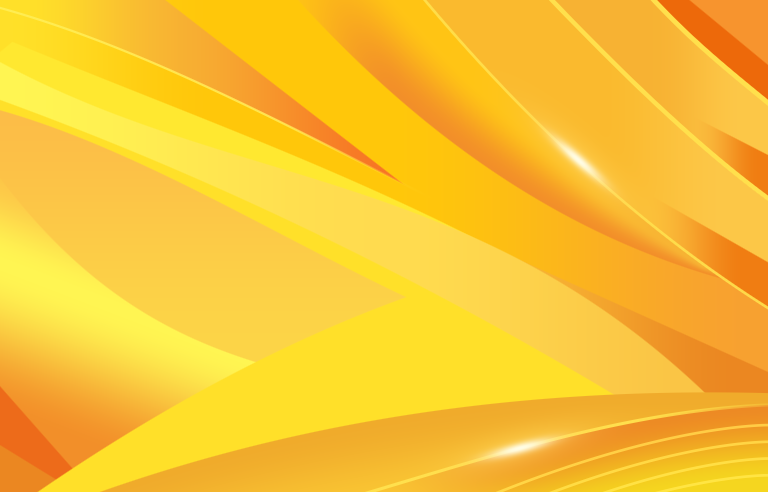
This background is drawn by a Shadertoy shader. Its source:

```glsl
// Abstract golden background of sweeping curved ribbons with two sparkling highlights.
#define GOLD vec3(1, .78, .04)
#define YELLOW vec3(1, .88, .16)
#define LEMON vec3(1, .96, .32)
#define AMBER vec3(.97, .7, .2)
#define PEACH vec3(.99, .78, .28)
#define ORANGE vec3(.95, .56, .16)
#define EMBER vec3(.93, .42, .1)
#define RIM vec3(1, .88, .3)
#define RIM_WIDTH .0045
#define FAN_LINES 4

// Signed height of p above the cubic through four points
float arc(vec2 p, vec4 x, vec4 y) {
  vec3 slope = (y.yzw - y.xyz) / (x.yzw - x.xyz);
  vec2 bend = (slope.yz - slope.xy) / (x.zw - x.xy);
  float twist = (bend.y - bend.x) / (x.w - x.x);
  return p.y - y.x - (p.x - x.x) * (slope.x + (p.x - x.y) * (bend.x + (p.x - x.z) * twist));
}

// Smooth step that also accepts falling edges
float ramp(float a, float b, float x) {
  float t = clamp((x - a) / (b - a), 0., 1.);
  return t * t * (3. - 2. * t);
}

// Antialiased coverage where d is positive
float cover(float d) {
  return clamp(d / max(fwidth(d), 1e-5) + .5, 0., 1.);
}

// Antialiased line along d = 0
float stroke(float d, float width) {
  float pixels = abs(d) / max(length(vec2(dFdx(d), dFdy(d))), 1e-5);
  float radius = .5 * width * iResolution.y;
  return clamp(radius + .5 - pixels, 0., 1.) * min(1., 2. * radius);
}

// Soft halo with a white core, turned by an angle
vec3 sparkle(vec3 col, vec2 p, vec2 center, float angle) {
  vec2 q = (p - center) * vec2(iResolution.x / iResolution.y, 1);
  float c = cos(angle), s = sin(angle);
  q = vec2(c * q.x + s * q.y, c * q.y - s * q.x);
  vec2 halo = q / vec2(.14, .036), core = q / vec2(.065, .011);
  col = mix(col, vec3(1, .82, .32), .6 * exp(-dot(halo, halo)));
  return mix(col, vec3(1, .99, .9), exp(-dot(core, core)));
}

// Gold sweep and orange blade at the upper left
vec3 goldSweep(vec2 p) {
  vec3 col = mix(YELLOW, GOLD, ramp(0., .28, p.x));
  col = mix(col, vec3(.97, .63, .19), ramp(.5, 1., p.x));
  float edge = arc(p, vec4(0, .169, .352, .518), vec4(.984, .892, .762, .632));
  vec3 blade = mix(YELLOW, AMBER, ramp(.02, .25, p.x));
  blade = mix(blade, EMBER + .04, ramp(.2, .52, p.x));
  col = mix(col, blade, cover(edge) * cover(1.26 - 1.208 * p.x - p.y));
  return mix(col, RIM + .06, .8 * stroke(edge, RIM_WIDTH) * ramp(.57, .35, p.x));
}

// Nested ribbons and embers at the upper right
vec3 cornerRibbons(vec3 col, vec2 p) {
  float base = arc(p, vec4(.388, .56, .768, 1), vec4(1, .746, .537, .41));
  float first = arc(p, vec4(.553, .703, .833, 1), vec4(1, .746, .563, .374));
  float second = arc(p, vec4(.716, .807, .911, 1), vec4(1, .856, .705, .593));
  float third = arc(p, vec4(.849, .898, .951, 1), vec4(1, .923, .85, .787));

  float across = base / max(base - first, .02);
  vec3 lit = mix(vec3(1, .77, .08), AMBER, ramp(.6, .9, p.x));
  lit = mix(lit, ORANGE, ramp(.75, 0., across) * ramp(.37, .52, p.x));
  col = mix(col, lit, cover(base));

  vec3 shade = vec3(.94, .49, .07);
  lit = mix(vec3(.98, .73, .18), PEACH, ramp(.78, .95, p.x));
  lit = mix(lit, shade, cover(1.357 - .89 * p.x - p.y) * ramp(.84, .97, p.x));
  col = mix(col, lit, cover(first));

  lit = mix(AMBER, PEACH, ramp(.85, .97, p.x));
  lit = mix(lit, shade, cover(1.485 - .8 * p.x - p.y) * ramp(.9, .99, p.x));
  col = mix(col, lit, cover(second));

  lit = mix(vec3(.93, .41, .04), ORANGE + .02, cover(p.y - 2.158 + 1.29 * p.x));
  col = mix(col, lit, cover(third));

  float rims = max(stroke(second - .004, 2. * RIM_WIDTH), stroke(third - .004, 2.2 * RIM_WIDTH));
  col = mix(col, RIM, max(rims, .9 * stroke(first, 1.2 * RIM_WIDTH)));
  return sparkle(col, p, vec2(.753, .675), -.72);
}

// Pale diagonal band, its yellow borders and the leaf beneath
vec3 diagonalBand(vec3 col, vec2 p) {
  float top = arc(p, vec4(0, .402, .667, .917), vec4(.874, .64, .48, .203));
  float bottom = arc(p, vec4(0, .333, .594, .794), vec4(.797, .583, .38, .203));
  float border = arc(p, vec4(.016, .26, .39, .667), vec4(.915, .762, .679, .476));
  float under = cover(.948 - .704 * p.x - p.y) * ramp(.65, .665, p.x);
  col = mix(col, mix(AMBER, ORANGE - .03, ramp(.68, .96, p.x)), under);
  float corner = cover(.894 + 1.3 * p.x - p.y);
  col = mix(col, YELLOW + .03, cover(-border) * corner * ramp(.66, .58, p.x));
  vec3 pale = mix(LEMON, vec3(1, .86, .31), ramp(0., .5, p.x));
  pale = mix(pale, PEACH - .01, ramp(.5, .92, p.x));
  col = mix(col, pale, cover(-top));
  col = mix(col, YELLOW, cover(-bottom));

  // Peach field, glowing wave and ember wedge
  float strip = arc(p, vec4(0, .169, .333, .529), vec4(.776, .677, .551, .396));
  float leaf = arc(p, vec4(.049, .195, .333, .529), vec4(0, .146, .264, .396));
  float wave = arc(p, vec4(0, .104, .208, .333), vec4(.638, .461, .346, .264));
  vec3 field = mix(vec3(.99, .74, .28), vec3(.99, .83, .28), ramp(.8, .3, p.y));
  float ridge = p.y + .6 * p.x;
  vec3 sheen = mix(ORANGE, LEMON, ramp(.16, .46, ridge));
  sheen = mix(sheen, PEACH, ramp(.47, .64, ridge));
  field = mix(field, sheen, cover(-wave));
  field = mix(field, EMBER, cover(.215 - 1.77 * p.x - p.y));
  field = mix(field, ORANGE - .03, cover(.0955 - .96 * p.x - p.y));
  return mix(col, field, cover(-strip) * cover(leaf));
}

// Amber mound with fanned lines along the bottom
vec3 bottomMound(vec3 col, vec2 p) {
  float mound = arc(p, vec4(.13, .391, .651, 1), vec4(0, .116, .181, .201));
  float crest = arc(p, vec4(.482, .677, .833, 1), vec4(0, .089, .146, .177));
  vec3 outer = mix(AMBER - .03, vec3(.98, .78, .2), ramp(0., .18, -mound));
  col = mix(col, outer, cover(-mound));
  vec3 inner = mix(ORANGE - .02, YELLOW - .04, ramp(0., .16, -crest));
  col = mix(col, mix(outer, inner, ramp(.48, .75, p.x)), cover(-crest));
  for (int i = 0; i < FAN_LINES; i++) {
    float k = float(i), run = max(1. - p.x, 0.) / (.35 - .07 * k);
    float line = p.y - (.136 - .034 * k) * (1. - pow(run, 1.6));
    col = mix(col, RIM + .06, .6 * stroke(line, 1.2 * RIM_WIDTH));
  }
  col = mix(col, RIM, stroke(crest, 1.4 * RIM_WIDTH) * ramp(1.1, .8, p.x));
  return sparkle(col, p, vec2(.677, .089), .25);
}

void mainImage(out vec4 fragColor, in vec2 fragCoord) {
  vec2 p = fragCoord / iResolution.xy;
  vec3 col = cornerRibbons(goldSweep(p), p);
  col = bottomMound(diagonalBand(col, p), p);
  fragColor = vec4(clamp(col, 0., 1.), 1);
}
```
